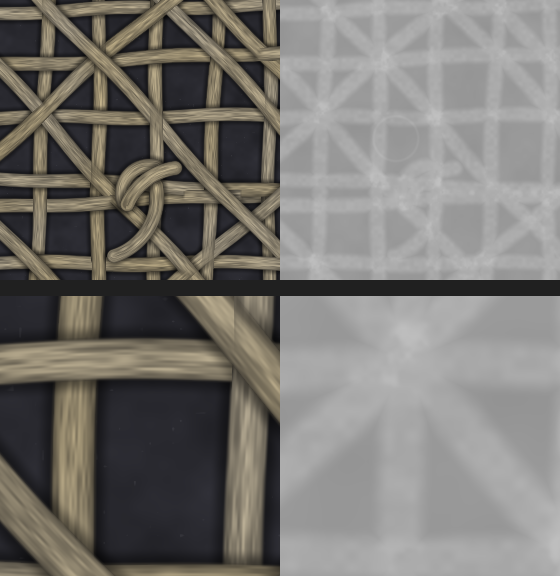
Top: the whole. Bottom: its middle third, enlarged.
This texture is drawn by a Shadertoy shader. Its source:

```glsl
// Woven wicker lattice with a knot, shown twice: left as lit wood over a dark
// backing, right as a pale, soft relief map of the same strands.
// Lines and arcs give across/along coordinates that shade every strand.

const vec3 WOOD_DARK = vec3(0.19, 0.18, 0.165);
const vec3 WOOD_LIGHT = vec3(0.68, 0.64, 0.555);
const vec3 BACKING = vec3(0.155, 0.155, 0.178);
const float PALE_GAP = 0.595;
const float PALE_STRAND = 0.665;
const float STRAND_RADIUS = 0.025;
const float DIAGONAL_RADIUS = 0.027;
const float EDGE = 0.003;
const float PALE_EDGE = 0.013;
const float SHADOW = 0.42;
const float VERTICAL_STEP = 0.203;
const float FALL_SLOPE = 1.08;
const float RISE_SLOPE = -0.88;
const float ROWS[6] = float[6](0.06, 0.285, 0.34, 0.583, 0.79, 0.97);
const float ROW_TILT[6] = float[6](0.0, 0.05, -0.05, 0.01, 0.05, 0.03);
const float FALLING[5] = float[5](-0.83, -0.64, -0.17, 0.25, 0.82);
const float RISING[2] = float[2](0.53, 1.57);

float hash(vec2 p) {
    vec3 q = fract(vec3(p.xyx) * 0.1031);
    q += dot(q, q.yzx + 33.33);
    return fract((q.x + q.y) * q.z);
}

float noise(vec2 p) {
    vec2 i = floor(p), f = fract(p);
    f = f * f * (3.0 - 2.0 * f);
    return mix(mix(hash(i), hash(i + vec2(1, 0)), f.x),
               mix(hash(i + vec2(0, 1)), hash(i + vec2(1, 1)), f.x), f.y);
}

float fbm(vec2 p) {
    return 0.55 * noise(p) + 0.3 * noise(p * 2.1 + 7.0) + 0.15 * noise(p * 4.3 + 19.0);
}

// Rounded wood with long fibres; t runs from -1 to 1 across the strand
vec3 wood(float t, float along, float seed) {
    float profile = sqrt(max(0.0, 1.0 - t * t));
    float fibre = noise(vec2(along * 14.0 + seed * 17.0, t * 4.0 + seed * 31.0));
    float fine = noise(vec2(along * 38.0 + seed * 11.0, t * 8.0 + seed * 5.0 + 60.0));
    float tone = (0.12 + 0.88 * profile) * (0.38 + 0.42 * fibre + 0.4 * fine);
    vec3 tint = mix(vec3(1.0), vec3(1.03, 1.0, 0.9), noise(vec2(along * 6.0, seed)));
    return mix(WOOD_DARK, WOOD_LIGHT, tone) * tint;
}

// weave holds colour and height; cover holds soft union and soft layer count
void strand(float across, float along, float radius, float lift, float seed,
            inout vec4 weave, inout vec2 cover) {
    float edge = abs(across) - radius * (0.93 + 0.14 * noise(vec2(along * 7.0, seed)));
    float above = smoothstep(-0.08, 0.08, lift - weave.a);
    float solid = above * (1.0 - smoothstep(-EDGE, EDGE, edge));
    weave.rgb *= 1.0 - SHADOW * above * (1.0 - smoothstep(0.0, 0.02, edge));
    weave = mix(weave, vec4(wood(across / radius, along, seed), lift), solid);
    float soft = 1.0 - smoothstep(-PALE_EDGE, PALE_EDGE, edge);
    cover = vec2(max(cover.x, soft), cover.y + soft);
}

void diagonal(vec2 p, float slope, float offset, float seed,
              inout vec4 weave, inout vec2 cover) {
    float norm = inversesqrt(1.0 + slope * slope);
    float along = (p.x - slope * p.y) * norm;
    float across = (p.y - 1.0 + slope * p.x + offset) * norm;
    across += 0.009 * sin(along * 8.0 + seed * 2.0);
    strand(across, along, DIAGONAL_RADIUS, 0.8 + 0.35 * cos(along * 9.0 + seed), seed, weave, cover);
}

// Round-ended arc centred on angle middle, reaching spread to each side
void arc(vec2 q, float radius, float middle, float spread, float lift,
         inout vec4 weave, inout vec2 cover) {
    float c = cos(middle), s = sin(middle);
    q = vec2(c * q.x + s * q.y, c * q.y - s * q.x);
    float angle = clamp(atan(q.y, q.x), -spread, spread);
    float reach = length(q - radius * vec2(cos(angle), sin(angle)));
    float side = length(q) < radius ? -1.0 : 1.0;
    strand(side * reach, radius * angle, STRAND_RADIUS, lift, lift * 9.0, weave, cover);
}

void mainImage(out vec4 fragColor, in vec2 fragCoord) {
    vec2 uv = fragCoord / iResolution.xy;
    vec2 p = vec2(fract(uv.x * 2.0), uv.y);

    // Dark backing with faint mottling and dust
    float dust = smoothstep(0.93, 1.0, noise(p * 110.0));
    vec4 weave = vec4(BACKING * (0.8 + 0.45 * fbm(p * 14.0)) + 0.05 * dust, -1.0);
    vec2 cover = vec2(0.0);

    // Upright strands, then rows passing over and under them
    for (int i = 0; i < 5; i++) {
        float k = float(i);
        float lean = (i % 3 == 0 ? 0.045 : 0.008) * (p.y - 0.5);
        float x = 0.15 + VERTICAL_STEP * k + lean + 0.005 * sin(p.y * 9.0 + k * 2.0);
        strand(p.x - x, p.y, STRAND_RADIUS, 0.5, k + 1.0, weave, cover);
    }
    for (int i = 0; i < 6; i++) {
        float k = float(i);
        float y = ROWS[i] + ROW_TILT[i] * (p.x - 0.5) + 0.006 * sin(p.x * 10.0 + k * 2.0);
        float lift = 0.5 + 0.4 * cos(3.14159 * ((p.x - 0.15) / VERTICAL_STEP + k));
        strand(p.y - y, p.x, STRAND_RADIUS, lift, k + 8.0, weave, cover);
    }

    // Diagonal braces and the knot
    for (int i = 0; i < 2; i++) diagonal(p, RISE_SLOPE, RISING[i], float(i) + 15.0, weave, cover);
    for (int i = 0; i < 5; i++) diagonal(p, FALL_SLOPE, FALLING[i], float(i) + 20.0, weave, cover);
    arc(p - vec2(0.339, 0.297), 0.222, -0.54, 0.72, 1.6, weave, cover);
    arc(p - vec2(0.534, 0.31), 0.098, 2.4, 1.08, 1.9, weave, cover);
    arc(p - vec2(0.656, 0.182), 0.22, 2.22, 0.51, 2.2, weave, cover);

    // Pale relief: soft strands, chalky crossings and a faint ring
    float crossing = clamp(cover.y - 1.0, 0.0, 1.5);
    float pale = mix(PALE_GAP, PALE_STRAND, cover.x) + 0.05 * (fbm(p * 9.0) - 0.5);
    pale += crossing * (0.012 + 0.035 * smoothstep(0.4, 0.8, fbm(p * 32.0)));
    pale += 0.03 * (noise(p * 70.0) - 0.5) * cover.x;
    pale += 0.025 * (1.0 - smoothstep(0.0, 0.008, abs(length(p - vec2(0.414, 0.505)) - 0.08)));

    fragColor = vec4(uv.x < 0.5 ? weave.rgb : vec3(pale), 1.0);
}
```
